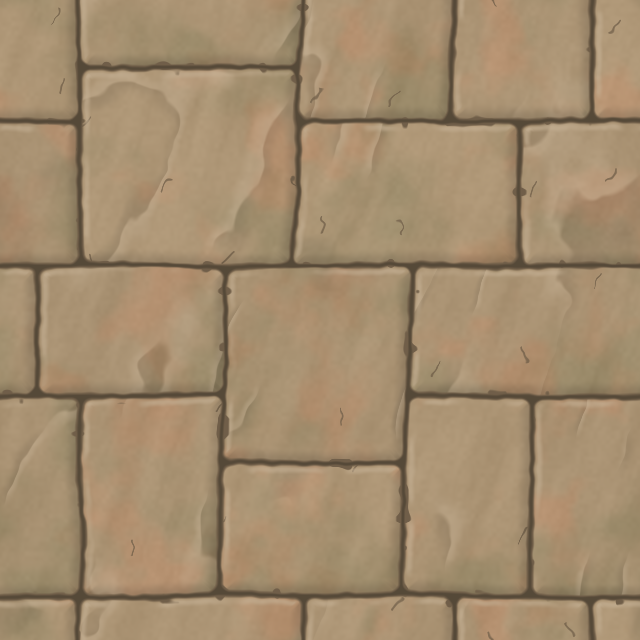
Reproduce this texture procedurally as a three.js fragment shader.

```glsl
// Sandstone paving: one seamless tile of fourteen irregular blocks in two bands.
// Each band is cut into blocks by straight splits; a rounded box distance per
// block gives joints and bevels, and layered noise paints the chiselled faces.
varying vec2 vUv;

#define BAND_LOW 0.069
#define BAND_MID 0.586
#define JOINT 0.0042
#define CORNER 0.017
#define WOBBLE 0.009
#define ROUGHNESS 0.0035
#define SOFT 0.0016
#define STONE vec3(0.672, 0.580, 0.455)
#define OLIVE vec3(0.590, 0.535, 0.405)
#define PALE vec3(0.770, 0.690, 0.580)
#define BROWN vec3(0.440, 0.370, 0.285)
#define DARK vec3(0.335, 0.285, 0.220)

float hash(vec2 p) {
  vec3 q = fract(p.xyx * 0.1031);
  q += dot(q, q.yzx + 33.33);
  return fract((q.x + q.y) * q.z);
}

// Value noise that repeats after a whole number of cells
float tileNoise(vec2 p, float period) {
  vec2 i = floor(p), f = p - i;
  f = f * f * (3.0 - 2.0 * f);
  vec2 a = mod(i, period), b = mod(i + 1.0, period);
  return mix(mix(hash(a), hash(vec2(b.x, a.y)), f.x),
             mix(hash(vec2(a.x, b.y)), hash(b), f.x), f.y);
}

float noise(vec2 p) { return tileNoise(p, 4096.0); }

float fbm(vec2 p) {
  return 0.55 * noise(p) + 0.3 * noise(p * 2.1 + 7.3) + 0.15 * noise(p * 4.3 + 3.1);
}

// Keep the side of a split that holds x, and extend the block id
void cut(inout vec2 span, inout float id, float x, float at) {
  if (x < at) span.y = min(span.y, at);
  else span.x = max(span.x, at);
  id = 2.0 * id + step(at, x);
}

// Find the block around p (moved into its wrapped position)
void findBlock(inout vec2 p, out vec2 lo, out vec2 hi, out float id) {
  if (p.y < BAND_LOW) p.y += 1.0;
  bool upper = p.y > BAND_MID;
  float lean = p.y - (upper ? 0.83 : 0.33);
  float left = upper ? 0.124 : 0.349 + 0.02 * lean;
  float middle = (upper ? 0.467 : 0.637) + 0.04 * lean;
  float shelf = upper ? 0.814 : 0.383;
  p.x = left + fract(p.x - left);
  id = upper ? 2.0 : 3.0;
  vec2 sx = vec2(left, left + 1.0);
  vec2 sy = upper ? vec2(BAND_MID, BAND_LOW + 1.0) : vec2(BAND_LOW, BAND_MID);
  cut(sx, id, p.x, middle);
  if (p.x < middle) {
    cut(sy, id, p.y, upper ? 0.896 : 0.276);
  } else {
    cut(sy, id, p.y, shelf);
    if (upper == (p.y > shelf)) {
      cut(sx, id, p.x, upper ? 0.707 : 0.831);
      cut(sx, id, p.x, upper ? 0.925 : 1.127);
    } else {
      cut(sx, id, p.x, upper ? 0.811 : 1.058);
    }
  }
  lo = vec2(sx.x, sy.x);
  hi = vec2(sx.y, sy.y);
}

// Short steep hairline, present in some cells only
float crack(vec2 p) {
  vec2 cell = floor(p * 9.0), f = fract(p * 9.0);
  float h = hash(cell + 5.0);
  f -= 0.35 + 0.3 * vec2(hash(cell + 17.0), hash(cell + 29.0));
  f.x += 0.10 * (noise(p * 90.0) - 0.5);
  vec2 dir = normalize(vec2(h * 5.0 - 0.6, 1.0));
  float d = length(f - dir * clamp(dot(f, dir), -0.11, 0.11));
  return step(h, 0.34) * (1.0 - smoothstep(0.004, 0.022, d));
}

void main() {
  // Hand-cut outline: slow wobble plus fine chipping
  vec2 p = vUv;
  p += WOBBLE * (vec2(tileNoise(vUv * 7.0, 7.0), tileNoise(vUv * 7.0 + 3.5, 7.0)) - 0.5);
  p += ROUGHNESS * (vec2(tileNoise(vUv * 60.0, 60.0), tileNoise(vUv * 60.0 + 9.5, 60.0)) - 0.5);
  vec2 lo, hi;
  float id;
  findBlock(p, lo, hi, id);

  // Depth inside the rounded block, and outward edge direction
  vec2 c = p - 0.5 * (lo + hi);
  vec2 q = abs(c) - 0.5 * (hi - lo) + CORNER;
  float depth = CORNER - length(max(q, 0.0)) - min(max(q.x, q.y), 0.0);
  vec2 n = sign(c) * normalize(max(q - max(q.x, q.y) + 0.006, 0.0));
  float lit = dot(n, vec2(-0.75, 0.75));

  // Mottled face, olive toward the lower right
  vec2 l = p - lo + id * 1.7;
  vec2 t = (p - lo) / (hi - lo);
  vec3 col = STONE * (0.98 + 0.04 * hash(vec2(id, 4.0)));
  float damp = fbm(l * 9.0) + 0.22 * (t.x - t.y);
  col = mix(col, OLIVE, 0.75 * smoothstep(0.48, 0.85, damp));
  col += vec3(0.035, -0.015, -0.02) * smoothstep(0.5, 0.8, fbm(l * 11.0 + 40.0));

  // Slanted brush strokes and chisel facets
  vec2 s = vec2(l.x - 0.32 * l.y, l.y);
  col += 0.065 * (fbm(s * vec2(32.0, 7.0)) - 0.5);
  float facet = noise(s * vec2(13.0, 4.0)) + 0.12 * noise(l * 28.0) - 0.56;
  float mask = smoothstep(0.42, 0.7, noise(l * 10.0 + 21.0));
  float ridge = smoothstep(0.0, 0.025, facet) * (1.0 - smoothstep(0.025, 0.13, facet));
  float hollow = smoothstep(-0.13, 0.0, facet) * (1.0 - smoothstep(0.0, 0.025, facet));
  col = mix(col, PALE, 0.42 * ridge * mask);
  col *= 1.0 - 0.08 * hollow * mask;
  col = mix(col, BROWN, 0.75 * crack(l));

  // Bevel: broken pale rim at upper left, shade at lower right
  float rim = smoothstep(0.005, 0.010, depth) * (1.0 - smoothstep(0.011, 0.019, depth));
  col = mix(col, PALE, 0.75 * rim * max(lit, 0.0) * smoothstep(0.2, 0.65, noise(l * 24.0)));
  col *= 1.0 - 0.17 * max(-lit, 0.0) * (1.0 - smoothstep(0.004, 0.026, depth));
  col += 0.018 * (noise(l * 140.0) - 0.5);

  // Joint with small notches and a darker core
  float joint = JOINT + 0.002 * (tileNoise(vUv * 24.0, 24.0) - 0.5);
  joint += 0.007 * smoothstep(0.8, 0.97, tileNoise(vUv * 45.0 + 0.5, 45.0));
  vec3 mortar = mix(DARK, BROWN, smoothstep(0.0005, 0.0045, depth));
  col = mix(mortar, col, smoothstep(joint - SOFT, joint + 1.5 * SOFT, depth));
  gl_FragColor = vec4(col, 1.0);
}
```
